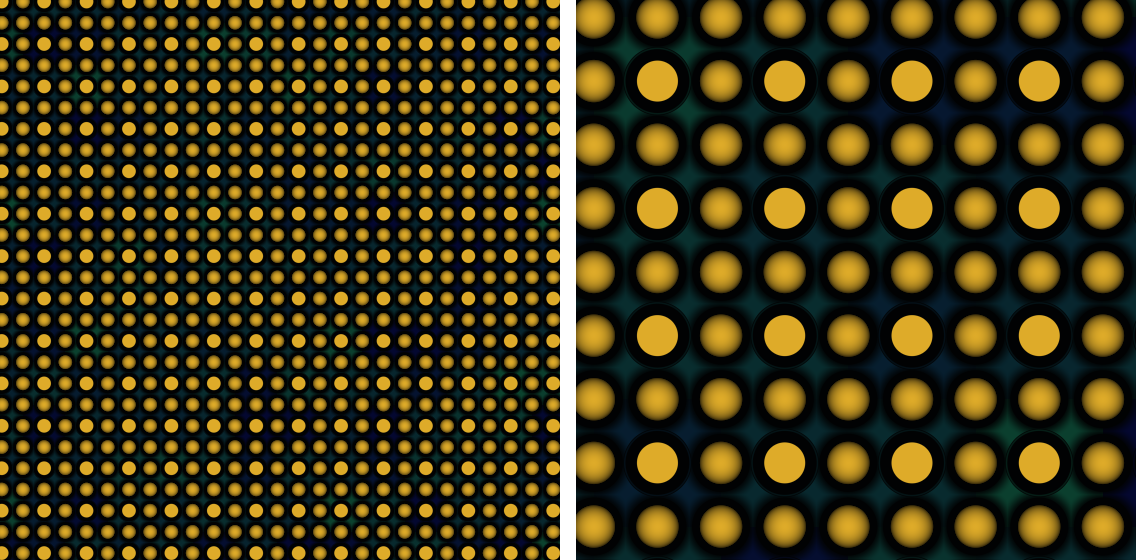
Left, the full canvas; right, a detail of the centre.
Give the GLSL for this pattern, as a WebGL 2 fragment shader.

```glsl
#version 300 es
precision highp float;
// A square grid of gold dots: one flat dot per cell, with shaded beads on the
// cell edges and corners. Each dot sits in a black disc, and the gaps show a
// dim backing whose hue is hashed per cell between navy, teal and green.
uniform vec2 u_resolution;
out vec4 outColor;

const float CELLS = 13.2;
const vec2 GRID_OFFSET = vec2(0.04, 0.163);
const float FLAT_RADIUS = 0.161;
const float BEAD_RADIUS = 0.170;
const float DISC_RADIUS = 0.243;

const vec3 GOLD = vec3(0.87, 0.67, 0.16);
const vec3 BLACK = vec3(0.004, 0.008, 0.010);
const vec3 NAVY = vec3(0.015, 0.03, 0.19);
const vec3 TEAL = vec3(0.03, 0.15, 0.18);
const vec3 GREEN = vec3(0.045, 0.26, 0.18);

float hash(vec2 p) {
    vec3 v = fract(vec3(p.xyx) * 0.1031);
    v += dot(v, v.yzx + 33.33);
    return fract((v.x + v.y) * v.z);
}

// Coverage of a disc, smoothed over a given width
float disc(float d, float radius, float width) {
    return 1.0 - smoothstep(radius - width, radius + width, d);
}

// Distance to the nearest bead, from the folded cell position
float beadDistance(vec2 a) {
    float onSides = min(length(a - vec2(0.5, 0.0)), length(a - vec2(0.0, 0.5)));
    return min(onSides, length(a - 0.5));
}

// Hue of one cell, mostly teal with rarer navy and green
vec3 backingColor(vec2 id) {
    float h = 0.5 * (hash(id + 17.0) + hash(id + 61.0));
    vec3 cool = mix(NAVY, TEAL, smoothstep(0.1, 0.55, h));
    return mix(cool, GREEN, smoothstep(0.55, 0.95, h));
}

// Hemisphere shading that falls to zero at the rim
float beadShade(float d, float radius) {
    float t = d / radius;
    return sqrt(max(1.0 - t * t, 0.0));
}

void main() {
    float size = min(u_resolution.x, u_resolution.y);
    vec2 p = gl_FragCoord.xy / size * CELLS - GRID_OFFSET;
    float edge = 0.7 * CELLS / size;

    vec2 id = floor(p + 0.5);
    vec2 q = p - id;
    float flatDist = length(q);
    float beadDist = beadDistance(abs(q));

    // Backing, dimmed towards the beads
    float glow = smoothstep(0.20, 0.33, beadDist);
    vec3 backing = backingColor(id);
    vec3 color = mix(BLACK, backing, glow);

    // Black disc with a faint thin outline around the flat dot
    color = mix(color, BLACK, disc(flatDist, DISC_RADIUS + 0.025, edge));
    float outline = disc(abs(flatDist - DISC_RADIUS - 0.014), 0.006, edge);
    color = mix(color, backing, 0.45 * outline);

    // Black discs behind the beads
    color = mix(color, BLACK, disc(beadDist, DISC_RADIUS - 0.015, edge));

    // Gold dots
    color = mix(color, GOLD * beadShade(beadDist, BEAD_RADIUS), disc(beadDist, BEAD_RADIUS, edge));
    color = mix(color, GOLD, disc(flatDist, FLAT_RADIUS, edge));

    outColor = vec4(color, 1.0);
}
```
